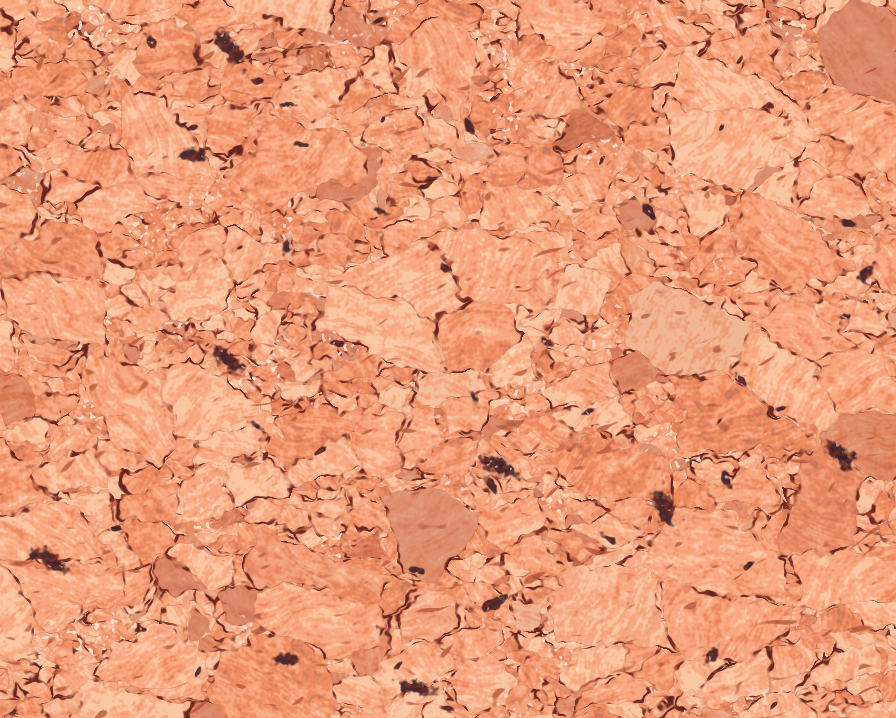
Write a Shadertoy shader that draws this texture.

```glsl
// Pressed cork board: angular chips of four sizes, laid from crumbs up to slabs.
// Each layer is a warped Voronoi mesh; only some cells become chips, and the gaps
// between them show the finer layers, dark cracks, pale flecks and charred pits.

const vec3 CREAM = vec3(0.985, 0.78, 0.64);
const vec3 PEACH = vec3(0.975, 0.655, 0.50);
const vec3 TAN   = vec3(0.93, 0.54, 0.37);
const vec3 DUSK  = vec3(0.79, 0.47, 0.37);
const vec3 RUST  = vec3(0.69, 0.32, 0.21);
const vec3 UMBER = vec3(0.40, 0.14, 0.12);
const vec3 CHAR  = vec3(0.22, 0.11, 0.14);
const vec3 FLECK = vec3(0.99, 0.88, 0.81);

const int LAYERS = 4;

struct Chip { vec2 id; float edge; };

vec2 hash2(vec2 p) {
    p = vec2(dot(p, vec2(127.1, 311.7)), dot(p, vec2(269.5, 183.3)));
    return fract(sin(p) * 43758.5453);
}

vec2 rotate(vec2 p, float angle) {
    float c = cos(angle), s = sin(angle);
    return vec2(c * p.x - s * p.y, s * p.x + c * p.y);
}

float cornerSlope(vec2 cell, vec2 corner, vec2 f) {
    return dot(hash2(cell + corner) * 2.0 - 1.0, f - corner);
}

// Gradient noise, roughly -0.6 to 0.6
float noise(vec2 p) {
    vec2 i = floor(p), f = fract(p);
    vec2 u = f * f * f * (f * (f * 6.0 - 15.0) + 10.0);
    float low  = mix(cornerSlope(i, vec2(0, 0), f), cornerSlope(i, vec2(1, 0), f), u.x);
    float high = mix(cornerSlope(i, vec2(0, 1), f), cornerSlope(i, vec2(1, 1), f), u.x);
    return mix(low, high, u.y);
}

vec2 warp(vec2 p, float freq, float amount) {
    return amount * vec2(noise(p * freq), noise(p * freq + 31.7));
}

// Voronoi cell under p with the distance to its border
Chip findChip(vec2 p) {
    vec2 base = floor(p), nearest = vec2(0), home = vec2(0);
    float best = 9.0;
    for (int y = -1; y <= 1; y++)
    for (int x = -1; x <= 1; x++) {
        vec2 cell = base + vec2(x, y);
        vec2 r = cell + hash2(cell) - p;
        if (dot(r, r) < best) { best = dot(r, r); nearest = r; home = cell; }
    }
    float edge = 9.0;
    for (int y = -2; y <= 2; y++)
    for (int x = -2; x <= 2; x++) {
        vec2 cell = home + vec2(x, y);
        vec2 r = cell + hash2(cell) - p;
        vec2 gap = r - nearest;
        if (dot(gap, gap) > 1e-5) edge = min(edge, dot(0.5 * (r + nearest), normalize(gap)));
    }
    return Chip(home, edge);
}

// Bent growth bands, fine fibres and a tone of its own for each chip
vec3 chipColor(vec2 p, vec2 id) {
    vec2 look = hash2(id + 17.3), kind = hash2(id + 71.9);
    vec2 q = rotate(p + warp(p + look, 13.0, 0.035), (look.y - 0.5) * 2.6);
    float bands  = noise(q * vec2(9.0, 72.0) + look * 50.0);
    float fibres = noise(q * vec2(55.0, 190.0) + kind * 50.0);
    float mottle = noise(p * 32.0 + look * 20.0) + noise(p * 85.0) + 0.9 * noise(p * 190.0);
    float tone = mix(0.17, 0.72, look.x) + 0.46 * bands + 0.42 * fibres + 0.36 * mottle;
    vec3 color = mix(DUSK, TAN, smoothstep(-0.15, 0.13, tone));
    color = mix(color, PEACH, smoothstep(0.13, 0.44, tone));
    color = mix(color, CREAM, smoothstep(0.46, 0.80, tone));
    color = mix(color, DUSK, 0.6 * smoothstep(0.90, 0.96, kind.x));
    return mix(color, RUST, 0.34 * smoothstep(0.92, 0.97, kind.y));
}

// Coverage of scattered ragged holes
float pits(vec2 p, float cells, float share, float radius) {
    vec2 base = floor(p * cells);
    float ragged = 0.9 * noise(p * 60.0) + 0.6 * noise(p * 140.0);
    float cover = 0.0;
    for (int y = -1; y <= 1; y++)
    for (int x = -1; x <= 1; x++) {
        vec2 cell = base + vec2(x, y);
        vec2 pick = hash2(cell + cells * 3.1);
        vec2 q = p - (cell + hash2(cell + 5.7)) / cells;
        q = rotate(q, (pick.y - 0.5) * 2.4) * vec2(0.6, 1.4);
        float d = length(q) / (radius * mix(0.5, 1.1, pick.y)) + ragged;
        cover = max(cover, step(pick.x, share) * (1.0 - smoothstep(0.55, 1.1, d)));
    }
    return cover;
}

void mainImage(out vec4 fragColor, in vec2 fragCoord) {
    vec2 p = fragCoord / iResolution.y;
    float soft = max(0.001, 0.5 / iResolution.y);
    vec2 ragged = p + warp(p, 9.0, 0.03) + warp(p, 30.0, 0.015) + warp(p, 85.0, 0.007);
    vec3 color = PEACH;

    // Chips, from crumbs to slabs
    for (int i = 0; i < LAYERS; i++) {
        float level = float(i);
        float cells = 50.0 * pow(0.57, level);
        vec2 q = rotate(ragged, 0.3 * sin(level * 2.3 + 0.6)) * vec2(0.78, 1.2);
        Chip chip = findChip(q * cells + level * 37.0);
        float share = 0.72 - 0.09 * level;
        float present = i == 0 ? 1.0 : step(hash2(chip.id + 3.3).x, share);
        float gap = i == 0 ? 0.0 : 0.001 + 0.018 * max(noise(p * 15.0 + level * 9.0), 0.0);
        float rim = chip.edge / cells - gap;
        color = mix(color, chipColor(p, chip.id + level * 11.0), present * smoothstep(-soft, soft, rim));

        // Broken crack and faint shade along the rim
        float broken = noise(p * 21.0 + level * 7.0) + 0.9 * noise(p * 70.0 + level);
        float strength = present * smoothstep(-0.05, 0.5, broken);
        float width = 0.0011 + 0.0016 * strength;
        float line = 1.0 - smoothstep(0.3 * width, width + 0.5 * soft, abs(rim));
        float shade = 1.0 - smoothstep(0.0, 0.006, abs(rim));
        color = mix(color, DUSK, 0.35 * shade * strength);
        color = mix(color, mix(RUST, UMBER, strength), line * min(1.0, strength * 1.3 + 0.15 * present));

        // Pale flecks in the crumbs
        float patches = smoothstep(0.0, 0.35, noise(p * 12.0 + 60.0));
        float grit = smoothstep(0.16, 0.36, noise(p * 130.0 + 20.0));
        if (i < 3) color = mix(color, FLECK, 0.75 * patches * grit);
    }

    // Short rusty nicks inside the chips
    vec2 grain = rotate(p + warp(p, 12.0, 0.04), -0.3);
    float nicks = smoothstep(0.30, 0.46, noise(grain * vec2(32.0, 95.0)));
    color = mix(color, RUST, 0.75 * nicks);

    // Charred pits with glints
    float hole = max(pits(p, 6.0, 0.24, 0.018), pits(p, 15.0, 0.13, 0.008));
    vec3 charred = mix(CHAR, UMBER, smoothstep(-0.1, 0.3, noise(p * 120.0)));
    charred = mix(charred, FLECK, 0.6 * smoothstep(0.22, 0.4, noise(p * 130.0 + 9.0)));
    color = mix(color, charred, 0.9 * hole);

    fragColor = vec4(color, 1.0);
}
```
